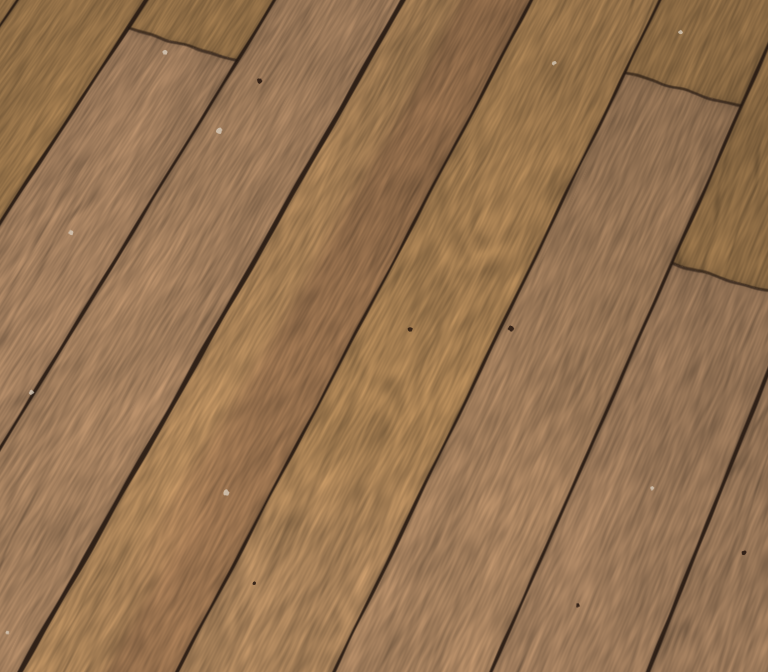
Write a Shadertoy shader that draws this texture.

```glsl
// Worn oak strip floor seen at a slant: tapering boards, dark gaps, grain and specks.
#define SEAM_BOTTOM 0.0298   // x of seam zero at the bottom edge
#define SEAM_TOP 0.5997      // x of seam zero at the top edge
#define WIDTH_BOTTOM 0.2336  // board spacing at the bottom edge
#define WIDTH_TOP 0.1912     // board spacing at the top edge
#define JOINT_SLOPE 0.29     // tilt of the end joints
#define GAP_WIDTH 0.0021     // half width of the gaps
#define GRAIN_DEPTH 0.17     // contrast of the fine grain
#define VEIN_DEPTH 0.13      // contrast of the dark growth lines
#define SPECK_CELL 0.24      // spacing of the scattered specks

const vec3 BROWN = vec3(0.595, 0.462, 0.343);
const vec3 GOLD  = vec3(0.645, 0.490, 0.305);
const vec3 HEART = vec3(0.550, 0.408, 0.280);
const vec3 GAP   = vec3(0.150, 0.100, 0.070);
const vec3 HOLE  = vec3(0.130, 0.075, 0.050);
const vec3 CHIP  = vec3(0.860, 0.820, 0.760);

vec2 hash2(vec2 p) {
    vec3 q = fract(p.xyx * vec3(0.1031, 0.1030, 0.0973));
    q += dot(q, q.yzx + 33.33);
    return fract((q.xx + q.yz) * q.zy);
}

float corner(vec2 cell, vec2 offset) {
    float angle = 6.2832 * hash2(cell).x;
    return dot(vec2(cos(angle), sin(angle)), offset);
}

// Gradient noise, roughly -0.7 to 0.7
float noise(vec2 p) {
    vec2 i = floor(p), f = p - i;
    vec2 w = f * f * f * (f * (f * 6.0 - 15.0) + 10.0);
    vec2 e = vec2(0.0, 1.0);
    return mix(mix(corner(i, f), corner(i + e.yx, f - e.yx), w.x),
               mix(corner(i + e.xy, f - e.xy), corner(i + e.yy, f - e.yy), w.x), w.y);
}

// Coverage of a line at distance d
float stroke(float d, float halfWidth, float blur) {
    return 1.0 - smoothstep(halfWidth - blur, halfWidth + blur, d);
}

// Small irregular dots, at most one per grid cell
float specks(vec2 p, float seed, float blur) {
    vec2 cell = floor(p / SPECK_CELL);
    vec2 place = hash2(cell + seed);
    vec2 kind = hash2(cell + seed + 41.7);
    vec2 d = p - (cell + 0.1 + 0.8 * place) * SPECK_CELL;
    float radius = mix(0.0025, 0.0055, kind.y * kind.y);
    float shape = length(d) + 0.0015 * noise(p * 250.0);
    return step(0.45, kind.x) * stroke(shape, radius, blur);
}

// Brightness of the wood; g is (across, along), curl is the amount of wavy figure
float woodGrain(vec2 g, float curl) {
    float fine = noise(g * vec2(46.0, 24.0)) + 0.7 * noise(g * vec2(24.0, 13.0) + 5.0);
    float streak = noise(g * vec2(10.0, 1.5) + 9.0);
    float cloud = noise(g * vec2(2.2, 5.0) + 3.0);
    float wave = noise(g * vec2(6.0, 17.0) + 2.5 * cloud);
    // Growth lines are contours of a bent field
    float field = 5.0 * g.x + 2.6 * noise(g * vec2(1.4, 1.7)) + 0.3 * noise(g * vec2(6.0, 11.0));
    float vein = 1.0 - smoothstep(0.0, 0.13, abs(fract(field) - 0.5));
    vein *= smoothstep(-0.05, 0.35, noise(g * vec2(1.3, 2.1) + 7.0)) * (1.0 - 0.7 * curl);
    return 1.0 + GRAIN_DEPTH * fine + 0.09 * streak + 0.10 * cloud
         + mix(0.05, 0.17, curl) * wave - VEIN_DEPTH * vein;
}

void mainImage(out vec4 fragColor, in vec2 fragCoord) {
    vec2 p = fragCoord / iResolution.y;
    float blur = max(0.8 / iResolution.y, 0.0011);

    // Board coordinates: seams converge toward the top
    float width = mix(WIDTH_BOTTOM, WIDTH_TOP, p.y);
    float along = p.y + JOINT_SLOPE * p.x;
    float bend = 0.0016 * noise(vec2(p.y * 9.0, floor(p.x * 2.0 - p.y)));
    float u = (p.x - mix(SEAM_BOTTOM, SEAM_TOP, p.y) + bend) / width;
    float k = floor(u), across = u - k;

    // Staggered end joint of each board
    float joint = 1.687 + k * (-0.083 + k * (-0.15 + 0.03 * k));
    float beyond = step(joint, along);
    float id = k + 17.0 * beyond;

    // Tone of each board: golden strips near the middle, one with a dark half
    float golden = max(exp(-1.2 * (k - 0.6) * (k - 0.6)), 0.9 * beyond);
    float curl = exp(-2.0 * (k - 1.0) * (k - 1.0)) * (1.0 - smoothstep(0.55, 0.95, p.y));
    golden *= 1.0 - 0.5 * curl * smoothstep(0.4, 0.1, p.y);
    vec3 color = mix(BROWN, GOLD, golden);
    vec2 g = vec2(u, along) + id * vec2(3.7, 5.3);
    float heart = smoothstep(0.3, 0.6, across + 0.25 * noise(g * vec2(3.0, 2.0)));
    color = mix(color, HEART, heart * (1.0 - step(0.5, abs(k))));
    color *= 0.98 + 0.06 * hash2(vec2(id, 4.0)).x - 0.11 * beyond;
    color *= woodGrain(g, curl);

    // Light falls off toward the upper right
    color *= 1.04 - 0.13 * smoothstep(0.5, 1.7, p.x * 0.7 + p.y);

    // Gaps between boards, with a soft shadow and uneven width
    float seam = floor(u + 0.5);
    float seamDist = abs(u - seam) * width * 0.88;
    float wear = noise(vec2(p.y * 14.0, seam * 3.7));
    float gapHalf = GAP_WIDTH * (0.75 + 0.55 * hash2(vec2(seam, 8.0)).y
                  + 0.5 * exp(-seam * seam) + 0.6 * wear);
    color *= 1.0 - 0.22 * exp(-seamDist / 0.004);
    color = mix(color, GAP, 0.9 * stroke(seamDist, gapHalf, blur * 1.4));

    // End joints
    float jointDist = abs(along - joint + 0.004 * noise(p * 30.0)) * 0.96;
    color *= 1.0 - 0.15 * exp(-jointDist / 0.005);
    color = mix(color, GAP, 0.65 * stroke(jointDist, GAP_WIDTH, blur * 1.4));

    // Nail holes and pale chips
    color = mix(color, HOLE, 0.85 * specks(p, 3.0, blur));
    color = mix(color, CHIP, 0.75 * specks(p + 0.11, 60.0, blur));

    fragColor = vec4(clamp(color, 0.0, 1.0), 1.0);
}
```
